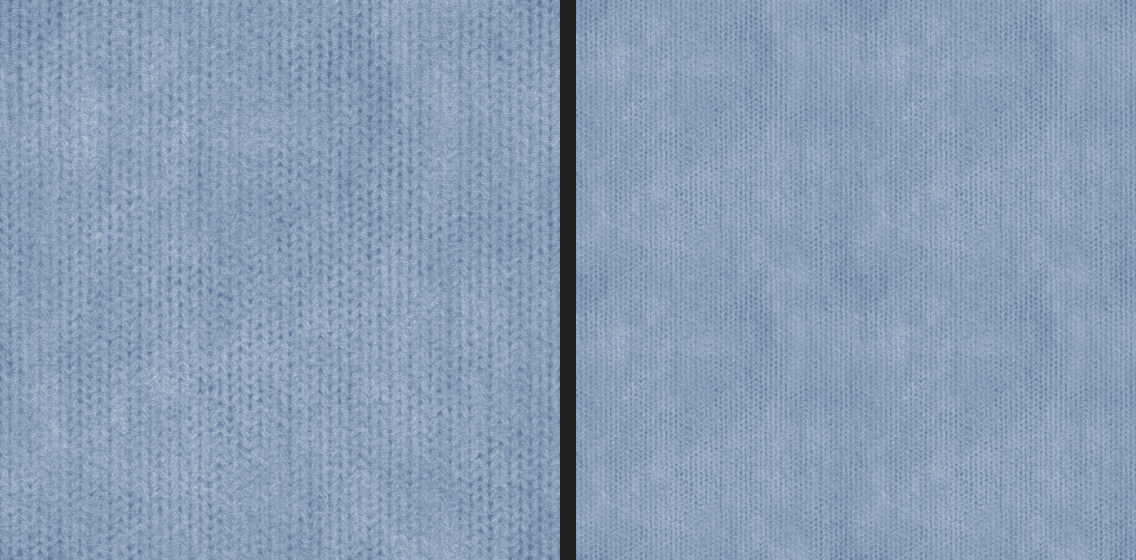
Left: one tile. Right: repeated 2 by 2.
A three.js fragment shader for this texture:

```glsl
// Soft worn blue knit: 28 columns of V stitches across, 52 rows up, seamless.
varying vec2 vUv;

float hash(vec2 p) {
  return fract(sin(dot(p, vec2(127.1, 311.7))) * 43758.5453);
}

// Value noise that wraps after "period" cells.
float noise(vec2 p, vec2 period) {
  vec2 i = floor(p), f = fract(p);
  f = f * f * (3.0 - 2.0 * f);
  float a = hash(mod(i, period));
  float b = hash(mod(i + vec2(1.0, 0.0), period));
  float c = hash(mod(i + vec2(0.0, 1.0), period));
  float d = hash(mod(i + 1.0, period));
  return mix(mix(a, b, f.x), mix(c, d, f.x), f.y);
}

float tiled(vec2 uv, vec2 cells) {
  return noise(uv * cells, cells) - 0.5;
}

// Broad faded patches, from large to small.
float clouds(vec2 uv) {
  float sum = 0.0, weight = 0.36;
  vec2 cells = vec2(6.0, 5.0);
  for (int i = 0; i < 5; i++) {
    sum += weight * tiled(uv + 0.37 * float(i), cells);
    cells *= 2.0;
    weight *= 0.82;
  }
  return sum;
}

void main() {
  // Slightly uneven yarn tension.
  vec2 wobble = vec2(tiled(vUv, vec2(24.0, 40.0)), tiled(vUv + 0.43, vec2(32.0, 28.0)));
  vec2 uv = vUv + wobble * vec2(0.003, 0.007);

  // Mirrored legs: side is 0 in the middle of a V and 1 between two columns.
  float halfWale = uv.x * 56.0;
  float side = abs(mod(halfWale, 2.0) - 1.0);
  float groove = min(side, 1.0 - side);
  float row = uv.y * 52.0 - 0.75 * side;
  float seam = abs(fract(row + 0.5) - 0.5);

  // Shaded stitch: rounded leg, seam between rows, dimple where legs meet.
  vec2 knot = mod(floor(vec2(halfWale, row) + 0.5), vec2(56.0, 52.0));
  float depth = mix(0.14, 0.48, hash(knot + 7.0));
  depth *= 1.0 + 1.3 * tiled(vUv + 0.21, vec2(14.0, 10.0));
  float dimple = exp(-groove * groove * 17.0 - seam * seam * 16.0);
  float crease = exp(-groove * groove * 40.0);
  float gap = exp(-seam * seam * 45.0);
  float columnTone = hash(vec2(knot.x, 3.0));

  // Fibres that lean with the legs, fine weave and loose pale fuzz.
  vec2 lean = vec2(vUv.x, vUv.y - side * 0.015);
  float fibre = tiled(lean, vec2(224.0, 420.0));
  float thread = tiled(vUv, vec2(448.0, 112.0)) + tiled(vUv, vec2(112.0, 448.0));
  float grain = tiled(vUv, vec2(400.0));
  float patches = clouds(vUv);
  float fuzz = smoothstep(0.1, 0.42, tiled(lean + 0.31, vec2(256.0, 380.0)));
  float wear = smoothstep(-0.1, 0.3, patches);

  float tone = 0.70 + 0.42 * patches;
  tone += 0.12 * tiled(vUv, vec2(56.0, 6.0));
  tone -= depth * dimple + 0.07 * gap;
  tone -= crease * mix(0.06, 0.22, columnTone);
  tone += 0.40 * fibre + 0.20 * thread + 0.34 * grain;
  tone += fuzz * mix(0.08, 0.30, wear);

  vec3 shadowBlue = vec3(0.385, 0.490, 0.620);
  vec3 fadedBlue = vec3(0.650, 0.718, 0.792);
  gl_FragColor = vec4(mix(shadowBlue, fadedBlue, clamp(tone, -0.1, 1.25)), 1.0);
}
```
